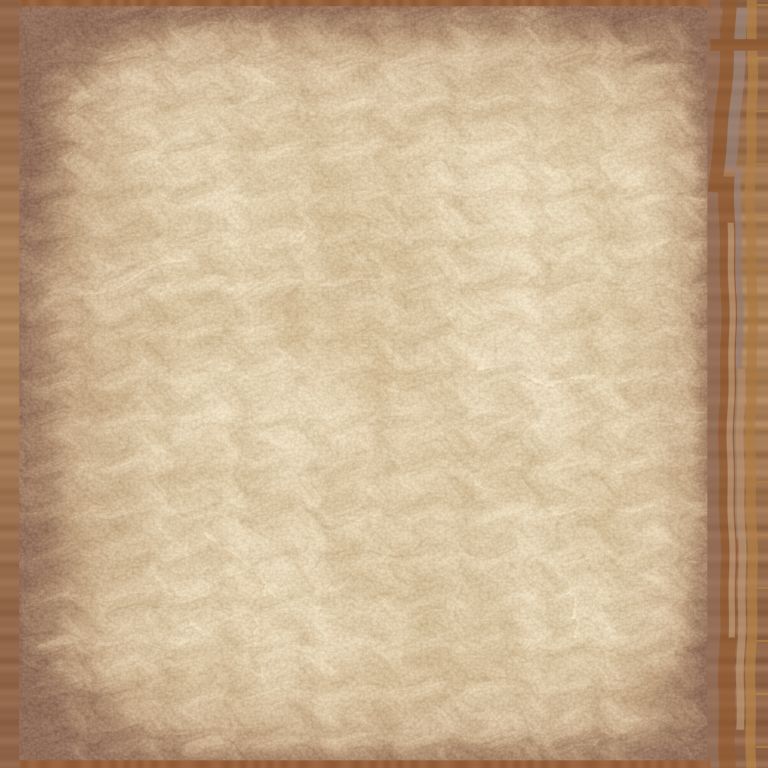
Write a Shadertoy shader that draws this texture.

```glsl
// Aged parchment sheet with darkened margins, lying in a worn wooden frame.
// Layered sines mottle the sheet, cellular noise gives its fibres, and broken
// bent segments crease it; the wood is built from soft-edged, wobbling slats.

float hash(vec2 p) {
    p = fract(p * vec2(0.1031, 0.1137));
    p += dot(p, p.yx + 33.33);
    return fract((p.x + p.y) * p.x * 17.0);
}
// Fractal mottling, roughly -1 to 1
float sineNoise(vec2 p) {
    float sum = 0.0, amp = 0.55;
    for (int i = 0; i < 6; i++) {
        p = mat2(0.8, 0.6, -0.6, 0.8) * p + 0.8 * sin(p.yx * 1.3 + float(i));
        sum += amp * sin(p.x) * sin(p.y + 1.7);
        p *= 1.85;
        amp *= 0.7;
    }
    return sum;
}
// Distance to the nearest scattered cell centre
float cellular(vec2 p) {
    float nearest = 2.0;
    for (int i = 0; i < 9; i++) {
        vec2 c = floor(p) + vec2(i % 3, i / 3) - 1.0;
        nearest = min(nearest, length(p - c - vec2(hash(c), hash(c + 57.0))));
    }
    return nearest;
}
// Signed offset across a segment (x) and distance from it (y)
vec2 segment(vec2 p, vec2 a, vec2 b) {
    vec2 d = b - a, q = p - a;
    float t = clamp(dot(q, d) / dot(d, d), 0.0, 1.0);
    return vec2((d.x * q.y - d.y * q.x) / length(d), length(q - d * t));
}
// Soft rectangle; bounds are left, bottom, right, top
float box(vec2 p, vec4 b, float soft) {
    vec2 d = max(b.xy - p, p - b.zw);
    return 1.0 - smoothstep(-soft, soft, max(d.x, d.y));
}
// Pale (+) and stained (-) areas: centre, radius, strength
float patches(vec2 p) {
    vec4 spots[12] = vec4[12](
        vec4(0.26, 0.50, 0.09, 0.45), vec4(0.68, 0.54, 0.11, 0.55),
        vec4(0.40, 0.27, 0.11, 0.40), vec4(0.20, 0.32, 0.08, 0.35),
        vec4(0.42, 0.47, 0.06, 0.45), vec4(0.25, 0.78, 0.12, 0.30),
        vec4(0.72, 0.77, 0.13, 0.20), vec4(0.26, 0.57, 0.05, -0.75),
        vec4(0.49, 0.50, 0.035, -0.70), vec4(0.48, 0.68, 0.10, -0.45),
        vec4(0.45, 0.24, 0.05, -0.45), vec4(0.62, 0.40, 0.10, -0.35));
    float sum = 0.0;
    for (int i = 0; i < 12; i++) {
        vec2 q = (p - spots[i].xy) / spots[i].z;
        sum += spots[i].w * exp(-dot(q, q));
    }
    return sum;
}
// Bright ridges, each shaded along one side
float creases(vec2 p) {
    vec4 folds[11] = vec4[11](
        vec4(0.12, 0.28, 0.31, 0.16), vec4(0.42, 0.31, 0.66, 0.38),
        vec4(0.66, 0.38, 0.82, 0.28), vec4(0.46, 0.07, 0.70, 0.14),
        vec4(0.23, 0.36, 0.35, 0.23), vec4(0.73, 0.25, 0.77, 0.14),
        vec4(0.57, 0.53, 0.78, 0.50), vec4(0.29, 0.60, 0.33, 0.51),
        vec4(0.34, 0.68, 0.52, 0.73), vec4(0.09, 0.61, 0.25, 0.67),
        vec4(0.34, 0.24, 0.34, 0.08));
    float sum = 0.0;
    for (int i = 0; i < 11; i++) {
        vec2 s = segment(p, folds[i].xy, folds[i].zw);
        sum += exp(-pow(s.y / 0.003, 2.0)) * (0.3 + sin(s.x * 600.0));
    }
    return sum;
}
vec3 parchment(vec2 p) {
    float mottle = sineNoise(p * vec2(13.0, 19.0));
    float fine = sineNoise(p * vec2(50.0, 82.0) + 4.0);
    float grain = cellular(p * vec2(150.0, 230.0)) + cellular(p * vec2(250.0, 210.0)) - 0.95;
    float veins = pow(1.0 - min(abs(sineNoise(p * vec2(10.0, 15.0) + 9.0)), 1.0), 18.0);
    vec2 bend = 0.007 * vec2(fine + sin(p.y * 48.0), mottle + sin(p.x * 55.0));

    // Margin stain: wide on the left, narrow on the right, rounded at corners
    vec4 inset = max(vec4(p.x - 0.025, 0.92 - p.x, p.y - 0.01, 0.992 - p.y), 0.0);
    vec4 fade = exp(-pow(inset / vec4(0.085, 0.045, 0.058, 0.07), vec4(1.1)));
    fade = 1.0 - fade * vec4(0.88, 0.66, 0.6, 0.82);
    float corner = length((p - vec2(0.48, 0.52)) / vec2(0.45, 0.49));
    float stain = 1.0 - fade.x * fade.y * fade.z * fade.w + 0.3 * smoothstep(0.9, 1.4, corner);
    stain = clamp(stain * (1.0 - 0.2 * mottle - 0.18 * fine), 0.0, 1.0);

    float tone = 0.7 + 0.35 * patches(p + 2.0 * bend) + 0.26 * mottle + 0.24 * fine + 0.2 * veins;
    vec3 col = mix(vec3(0.785, 0.68, 0.52), vec3(0.89, 0.825, 0.705), clamp(tone, -0.2, 1.15));
    col = mix(col, vec3(0.72, 0.59, 0.46), clamp(stain * 1.6 - 0.05, 0.0, 1.0));
    col = mix(col, vec3(0.555, 0.42, 0.345), clamp(stain * 1.7 - 0.75, 0.0, 1.0));
    float broken = smoothstep(-0.3, 0.5, mottle + fine);
    return col + 0.05 * creases(p + bend) * broken * (1.0 - 0.6 * stain) - 0.06 * grain + 0.02 * fine;
}
vec3 wood(vec2 p, float soft) {
    // Side rails with stacked horizontal grain, paler near mid height
    float grain = sin(p.y * 170.0 + 2.0 * sin(p.y * 43.0)) + 0.6 * sin(p.y * 397.0);
    float middle = exp(-pow((p.y - 0.57) / 0.27, 2.0));
    vec3 col = mix(vec3(0.56, 0.39, 0.28), vec3(0.67, 0.51, 0.35), middle) + 0.022 * grain;
    vec3 dark = vec3(0.57, 0.37, 0.22), pale = vec3(0.69, 0.54, 0.41);
    vec3 gray = vec3(0.60, 0.49, 0.43), gold = vec3(0.67, 0.48, 0.28);
    if (p.x > 0.92) {
        // Warped vertical slats, leaning ones above, then battens and joints
        vec2 q = p + vec2(0.0014 * sin(p.y * 19.0) + 0.0007 * sin(p.y * 61.0), 0.0);
        vec2 lean = q - vec2(0.07 * (p.y - 0.88), 0.0);
        col = mix(col, vec3(0.58, 0.43, 0.34), box(q, vec4(0.91, 0.0, 0.937, 1.0), soft));
        col = mix(col, dark, box(q, vec4(0.937, 0.0, 0.958, 0.77), soft));
        col = mix(col, pale, box(q, vec4(0.948, 0.17, 0.956, 0.71), soft));
        col = mix(col, gray, box(q, vec4(0.958, 0.30, 0.966, 0.78), soft));
        col = mix(col, pale, box(q, vec4(0.960, 0.05, 0.970, 0.52), soft));
        col = mix(col, gold, box(q, vec4(0.972, 0.0, 0.985, 1.0), soft));
        col = mix(col, gray, box(lean, vec4(0.950, 0.78, 0.966, 0.99), soft));
        col = mix(col, dark, box(lean, vec4(0.933, 0.75, 0.951, 1.0), soft));
        float joint = abs(fract(p.y * 14.5 + 0.1) - 0.5) / 14.5;
        col = mix(col, gold, (1.0 - smoothstep(0.001, 0.001 + soft, joint)) * step(0.985, p.x));
        col = mix(col, dark, box(p, vec4(0.925, 0.934, 1.0, 0.949), soft)) + 0.015 * grain;
    }
    // Top and bottom rails
    float rail = box(vec2(p.x, abs(p.y - 0.501)), vec4(0.025, 0.489, 0.925, 2.0), soft);
    return mix(col, vec3(0.59, 0.38, 0.23) + 0.025 * sin(p.x * 260.0 + 3.0 * sin(p.x * 37.0)), rail);
}
void mainImage(out vec4 fragColor, in vec2 fragCoord) {
    vec2 uv = fragCoord / iResolution.xy;
    float soft = 0.8 / iResolution.y;
    float sheet = box(uv, vec4(0.025, 0.010, 0.921, 0.992), soft);
    fragColor = vec4(mix(wood(uv, soft), parchment(uv), sheet), 1.0);
}
```
